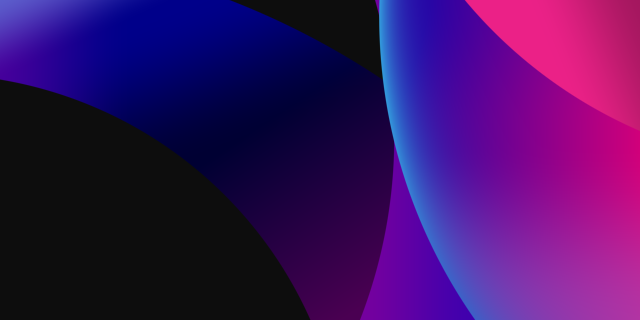
This background is drawn by a Shadertoy shader. Its source:

```glsl
// Overlapping giant discs on near-black: a curved indigo band on the left,
// a violet-to-magenta disc with a cyan rim on the right, and a pink disc above.
// Each disc is a distance function filled with soft directional gradients.

// Discs as (centre x, centre y, radius), in units of canvas height
#define HOLE_DISC  vec3(-0.2125, -0.525, 1.294)
#define BAND_DISC  vec3(-0.179, -1.307, 2.475)
#define SHADE_DISC vec3(-0.338, 0.570, 1.570)
#define GLOW_DISC  vec3(2.833, 0.948, 1.648)
#define PINK_DISC  vec3(2.584, 1.943, 1.473)
#define INK        vec3(0.05)
#define RIM_WIDTH_LOW  0.105
#define RIM_WIDTH_HIGH 0.05
#define HAZE_AMOUNT    0.55

// Depth inside a disc: positive within, negative outside
float depthIn(vec2 p, vec3 disc) {
    return disc.z - length(p - disc.xy);
}

// Antialiased coverage of a disc
float cover(vec2 p, vec3 disc) {
    float pixel = 1.0 / iResolution.y;
    return smoothstep(-0.75 * pixel, 0.75 * pixel, depthIn(p, disc));
}

// Violet wedge behind the two main shapes
vec3 wedgeColor(vec2 p) {
    return mix(vec3(0.46, 0.0, 0.62), vec3(0.25, 0.0, 0.68),
               smoothstep(1.10, 1.50, p.x));
}

// Navy core, blue above, plum below, violet and lavender at the left
vec3 bandColor(vec2 p) {
    vec2 q = p - vec2(0.70, 0.53);
    float blue = smoothstep(0.0, 0.45, dot(q, vec2(-0.35, 0.90)));
    float plum = clamp(dot(q, vec2(0.50, -0.75)) / 0.58, 0.0, 1.0);
    float violet = 1.0 - smoothstep(-0.05, 0.42, p.x);
    float lavender = smoothstep(-0.03, 0.24, p.y - 0.78 - 0.45 * p.x);

    vec3 color = mix(vec3(0.0, 0.0, 0.20), vec3(0.0, 0.0, 0.54), blue);
    color = mix(color, vec3(0.29, 0.0, 0.32), plum);
    color = mix(color, vec3(0.28, 0.0, 0.61), violet);
    return mix(color, vec3(0.36, 0.37, 0.80), lavender);
}

// Indigo to magenta, hazy at the bottom, with a glowing left rim
vec3 glowColor(vec2 p) {
    float across = (p.x - 1.25) / 0.75 - 0.12 * smoothstep(0.6, 1.0, p.y);
    vec3 color = mix(vec3(0.15, 0.0, 0.64), vec3(0.82, 0.0, 0.48),
                     clamp(across, 0.0, 1.0));

    float haze = HAZE_AMOUNT * (1.0 - smoothstep(0.0, 0.55, p.y));
    color = mix(color, vec3(0.62, 0.36, 0.76), haze);

    float width = mix(RIM_WIDTH_LOW, RIM_WIDTH_HIGH, p.y);
    float rim = exp(-max(depthIn(p, GLOW_DISC), 0.0) / width);
    vec3 rimColor = mix(vec3(0.23, 0.38, 0.78), vec3(0.20, 0.62, 0.87),
                        smoothstep(0.0, 0.75, p.y));
    return mix(color, rimColor, rim);
}

// Hot pink, darkening into the upper right corner
vec3 pinkColor(vec2 p) {
    return mix(vec3(0.92, 0.13, 0.53), vec3(0.64, 0.09, 0.37),
               smoothstep(2.05, 2.42, p.x + 0.4 * p.y));
}

void mainImage(out vec4 fragColor, in vec2 fragCoord) {
    vec2 p = fragCoord / iResolution.y;

    // Left side: band cut from a dark disc by two larger arcs
    vec3 left = mix(INK, bandColor(p), cover(p, BAND_DISC));
    left = mix(left, INK, cover(p, HOLE_DISC));
    vec3 color = mix(wedgeColor(p), left, cover(p, SHADE_DISC));

    // Right side: rimmed disc, then the pink disc over it
    color = mix(color, glowColor(p), cover(p, GLOW_DISC));
    color = mix(color, pinkColor(p), cover(p, PINK_DISC));

    fragColor = vec4(color, 1.0);
}
```
